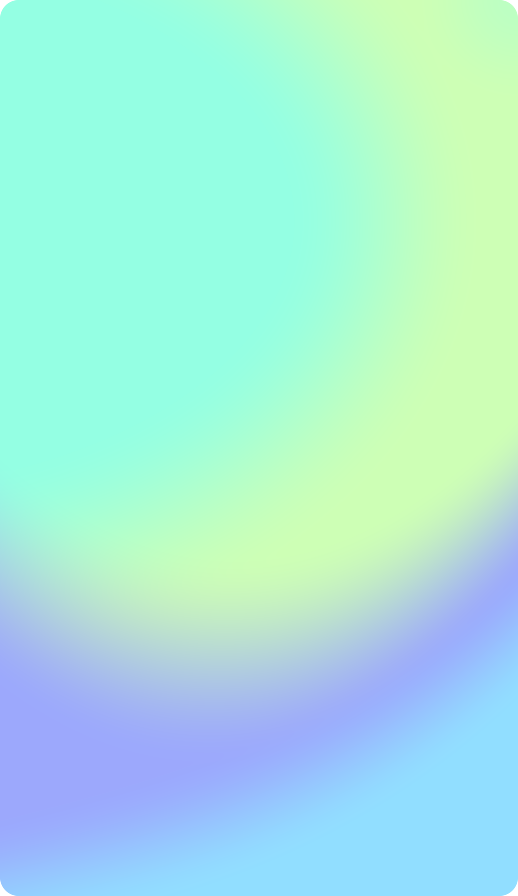
Give the GLSL for this background, as a Shadertoy shader.

```glsl
// A soft pastel card: a mint field ringed by a lime glow, sinking through
// periwinkle into a sky blue corner. Each colour is laid over the last with
// a wide smooth ramp across an ellipse or a curved horizon line.

const vec3 MINT = vec3(0.58, 1.00, 0.89);
const vec3 LIME = vec3(0.805, 1.00, 0.71);
const vec3 PERIWINKLE = vec3(0.61, 0.66, 0.99);
const vec3 SKY = vec3(0.57, 0.87, 1.00);
const vec3 PAPER = vec3(1.0);

// Approximate signed distance to an axis-aligned ellipse.
float ellipseDistance(vec2 p, vec2 center, vec2 radii) {
    vec2 q = p - center;
    float k = length(q / radii);
    return k * (k - 1.0) / max(length(q / (radii * radii)), 1e-4);
}

// Signed distance to a box with rounded corners.
float roundedBoxDistance(vec2 p, vec2 halfSize, float radius) {
    vec2 q = abs(p) - halfSize + radius;
    return length(max(q, 0.0)) + min(max(q.x, q.y), 0.0) - radius;
}

// Ramp from 0 to 1, centred on d = 0.
float softStep(float d, float halfWidth) {
    return smoothstep(-halfWidth, halfWidth, d);
}

// Height of the horizon where the upper field turns periwinkle.
float upperHorizon(float x) {
    float offset = x - 0.247;
    return 0.264 + 1.636 * offset * offset;
}

// Height of the horizon where periwinkle turns sky blue.
float lowerHorizon(float x) {
    return 0.017 + 0.24 * x + 0.726 * x * x * x;
}

vec3 background(vec2 p, float width) {
    // Mint field with its lime rim
    float rim = ellipseDistance(p, vec2(-0.19, 0.753), vec2(0.62, 0.404));
    vec3 color = mix(MINT, LIME, softStep(rim, 0.115));

    // Lime cools a little in the top right corner
    float corner = length(p - vec2(width, 1.0));
    color = mix(color, MINT, 0.3 * (1.0 - smoothstep(0.0, 0.12, corner)));

    // Periwinkle band, then the sky below it
    float band = softStep(upperHorizon(p.x) - p.y, 0.135 - 0.06 * p.x);
    color = mix(color, PERIWINKLE, band);
    float sky = softStep(lowerHorizon(p.x) - p.y, 0.072 + 0.02 * p.x);
    return mix(color, SKY, sky);
}

void mainImage(out vec4 fragColor, in vec2 fragCoord) {
    // Canvas height is one unit
    vec2 p = fragCoord / iResolution.y;
    vec2 size = vec2(iResolution.x / iResolution.y, 1.0);
    float pixel = 1.0 / iResolution.y;

    // Card with rounded corners on white
    float edge = roundedBoxDistance(p - 0.5 * size, 0.5 * size, 0.021);
    float outside = smoothstep(-0.5 * pixel, 0.5 * pixel, edge);
    fragColor = vec4(mix(background(p, size.x), PAPER, outside), 1.0);
}
```
